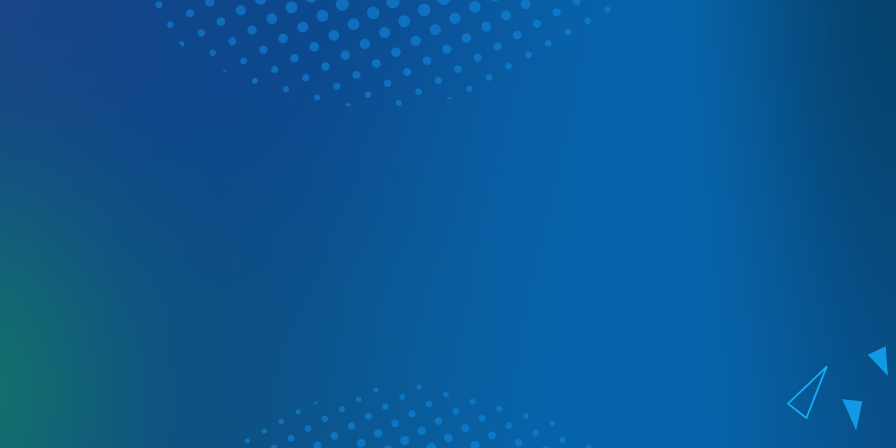
Give the GLSL for this background, as a WebGL 1 fragment shader.

```glsl
precision highp float;
// Deep blue backdrop: a slanted navy-to-azure gradient with a teal glow at the
// lower left and a shaded right side. Two halftone discs of tilted dots peek in
// from the top and bottom, and three small triangles sit at the lower right.
// Lengths are in canvas heights, with the origin at the lower left.

uniform vec2 u_resolution;

const vec3 NAVY_LOW    = vec3(0.048, 0.312, 0.515);
const vec3 NAVY_HIGH   = vec3(0.050, 0.278, 0.550);
const vec3 AZURE       = vec3(0.028, 0.392, 0.670);
const vec3 INDIGO      = vec3(0.100, 0.268, 0.525);
const vec3 TEAL        = vec3(0.080, 0.435, 0.425);
const vec3 SHADE_LOW   = vec3(0.030, 0.310, 0.530);
const vec3 SHADE_HIGH  = vec3(0.020, 0.260, 0.430);
const vec3 DOT_COLOR   = vec3(0.070, 0.540, 0.880);
const vec3 SHARD_COLOR = vec3(0.070, 0.600, 0.895);
const vec3 LINE_COLOR  = vec3(0.100, 0.680, 0.960);

const float DOT_OPACITY = 0.56;
const float DOT_GROWTH  = 0.036;   // radius gained per unit inside the rim
const float GRID_ANGLE  = 0.5212;
const float LINE_HALF   = 0.0020;

// Coverage of a shape from its signed distance, one pixel wide
float fill(float d) {
  return clamp(0.5 - d * u_resolution.y, 0.0, 1.0);
}

// Soft elliptical glow
float glow(vec2 p, vec2 center, vec2 size) {
  vec2 q = (p - center) / size;
  return exp(-dot(q, q));
}

// Offset from p to the nearest point of segment ab
vec2 toSegment(vec2 p, vec2 a, vec2 b) {
  vec2 e = b - a;
  return p - a - e * clamp(dot(p - a, e) / dot(e, e), 0.0, 1.0);
}

float side(vec2 p, vec2 a, vec2 b) {
  return (b.x - a.x) * (p.y - a.y) - (b.y - a.y) * (p.x - a.x);
}

// Signed distance to a triangle of either winding
float triangle(vec2 p, vec2 a, vec2 b, vec2 c) {
  float d = min(length(toSegment(p, a, b)),
            min(length(toSegment(p, b, c)), length(toSegment(p, c, a))));
  float winding = sign(side(c, a, b));
  float inner = min(side(p, a, b) * winding,
                min(side(p, b, c) * winding, side(p, c, a) * winding));
  return inner > 0.0 ? -d : d;
}

// Disc of dots on a tilted square grid; dots shrink toward the rim
float halftone(vec2 p, vec2 anchor, float pitch, vec2 center, float rim, float rimDot) {
  float c = cos(GRID_ANGLE);
  float s = sin(GRID_ANGLE);
  mat2 tilt = mat2(c, s, -s, c);
  vec2 cell = floor((p - anchor) * tilt / pitch + 0.5);
  vec2 dotCenter = anchor + tilt * cell * pitch;
  float radius = rimDot + DOT_GROWTH * max(rim - distance(dotCenter, center), 0.0);
  return fill(distance(p, dotCenter) - radius) * fill(distance(p, center) - rim);
}

vec3 backdrop(vec2 p) {
  vec3 navy = mix(NAVY_LOW, NAVY_HIGH, smoothstep(0.2, 0.9, p.y));
  float sweep = p.x - 0.16 * (p.y - 0.5);
  vec3 color = mix(navy, AZURE, smoothstep(0.45, 1.42, sweep));
  vec3 shade = mix(SHADE_LOW, SHADE_HIGH, smoothstep(0.0, 1.0, p.y));
  color = mix(color, shade, smoothstep(1.48, 2.02, p.x + 0.06 * (p.y - 0.5)));
  color = mix(color, INDIGO, 0.9 * glow(p, vec2(0.0, 1.0), vec2(0.34, 0.45)));
  return mix(color, TEAL, 0.95 * glow(p, vec2(-0.04, 0.12), vec2(0.30, 0.46)));
}

void main() {
  vec2 p = gl_FragCoord.xy / u_resolution.y;
  vec3 color = backdrop(p);

  // Halftone discs at the top and bottom
  float dots = halftone(p, vec2(0.8333, 0.9714), 0.05076, vec2(0.841, 1.521), 0.760, 0.0063);
  dots += halftone(p, vec2(0.8385, 0.1302), 0.0436, vec2(0.9245, -0.5104), 0.651, 0.0056);
  color = mix(color, DOT_COLOR, DOT_OPACITY * min(dots, 1.0));

  // Two solid shards and one outlined shard
  float solid = min(
    triangle(p, vec2(1.977, 0.227), vec2(1.937, 0.208), vec2(1.982, 0.161)),
    triangle(p, vec2(1.880, 0.109), vec2(1.925, 0.104), vec2(1.911, 0.039)));
  float outline = abs(triangle(p, vec2(1.845, 0.181), vec2(1.759, 0.099), vec2(1.800, 0.067)));
  color = mix(color, SHARD_COLOR, fill(solid));
  color = mix(color, LINE_COLOR, fill(outline - LINE_HALF));

  gl_FragColor = vec4(color, 1.0);
}
```
